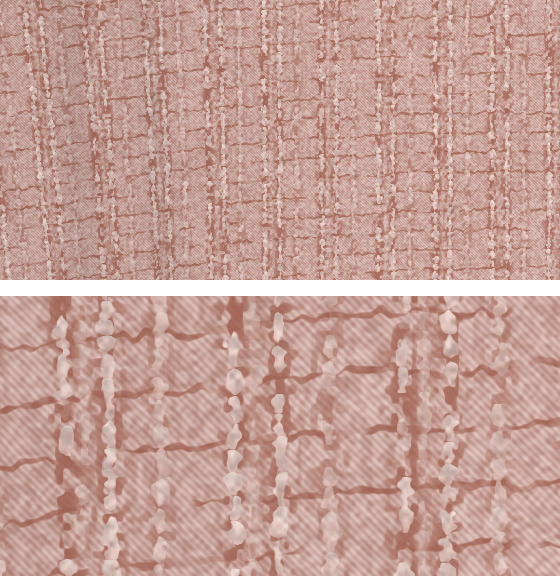
Top, the full canvas; bottom, a detail of the centre.
A WebGL 2 fragment shader for this texture:

```glsl
#version 300 es
precision highp float;
// Pink textured cloth: a fine twill ground crossed by broken rust weft rows,
// with groups of slubby pale warp yarns and rust flecks repeating across.
// Repeats come from fract and floor; noise frays, breaks and bends each one.
uniform vec2 u_resolution;
out vec4 fragColor;

// Lengths are in canvas heights, counts are per canvas height.
const float REPEAT_WIDTH = 0.203;  // one group of warp yarns
const float GROUP_SHIFT  = 0.79;   // phase of the first group
const float ROWS         = 14.4;   // weft rows
const float ROW_HALF     = 0.0036; // half thickness of a weft row
const float ROW_RISE     = 0.15;   // slope of the rows at the left
const float SLUBS        = 31.0;   // pale slubs along a yarn
const float SLUB_HALF    = 0.0105; // half width of the fattest slub
const float FLECK_REACH  = 0.024;  // spread of rust flecks round a yarn
const float TWILL        = 98.0;   // diagonal ribs
const float LEAN         = 0.10;   // slant of the cloth at the left

// Each yarn of a group: offset in repeats, and strength.
const vec2 YARNS[4] = vec2[4](vec2(-0.02, 0.4), vec2(-0.13, 1.0),
                              vec2(0.13, 0.95), vec2(0.43, 0.6));

const vec3 GROUND_LIGHT = vec3(0.865, 0.755, 0.732);
const vec3 GROUND_DARK  = vec3(0.705, 0.535, 0.495);
const vec3 RUST         = vec3(0.620, 0.375, 0.315);
const vec3 PALE         = vec3(0.920, 0.860, 0.835);

float hash(vec2 p) {
  return fract(sin(dot(p, vec2(127.1, 311.7))) * 43758.5453);
}

float noise(vec2 p) {
  vec2 i = floor(p), f = fract(p);
  f = f * f * (3.0 - 2.0 * f);
  return mix(mix(hash(i), hash(i + vec2(1, 0)), f.x),
             mix(hash(i + vec2(0, 1)), hash(i + vec2(1, 1)), f.x), f.y);
}

// Diagonal ribs broken up by thread grain.
vec3 twillGround(vec2 p) {
  float rib = sin(6.2832 * TWILL * (p.x + p.y) + 1.5 * noise(p * 30.0));
  float grain = noise(p * 150.0) - 0.5;
  float mottle = noise(p * vec2(14.0, 9.0)) - 0.5;
  return mix(GROUND_DARK, GROUND_LIGHT,
             clamp(0.5 + 0.22 * rib + 0.75 * grain + 0.15 * mottle, 0.0, 1.0));
}

// Coverage of the wavering, broken weft rows.
float weftRows(vec2 p, float edge) {
  float rise = ROW_RISE * p.x * (1.0 - 0.25 * p.x);
  float wave = 0.012 * (noise(p * vec2(9.0, 5.0)) - 0.5);
  float v = (p.y - rise + wave) * ROWS;
  float row = floor(v);
  float fray = 0.012 * (noise(vec2(p.x * 75.0, row * 7.3)) - 0.5);
  float d = abs((fract(v) - 0.5) / ROWS + fray);
  float thick = ROW_HALF * (0.3 + 1.3 * noise(vec2(p.x * 80.0, row * 3.7)));
  float present = smoothstep(0.25, 0.5, noise(vec2(p.x * 24.0, row * 5.1 + 40.0)));
  present *= 0.55 + 0.6 * noise(p * 110.0);
  return present * (1.0 - smoothstep(thick - edge, thick + edge, d));
}

// x: rust fleck coverage, y: pale slub coverage, z: slub relief.
vec3 warpYarn(vec2 p, vec2 yarn, float seed, float edge) {
  float u = p.x / REPEAT_WIDTH - GROUP_SHIFT - yarn.x + 0.5;
  float id = floor(u) + seed * 17.0;
  float d = (fract(u) - 0.5) * REPEAT_WIDTH;
  d += 0.007 * (noise(vec2(id * 3.1, p.y * 17.0)) - 0.5);

  // Flecks thin out away from the yarn and in quiet stretches.
  float near = exp(-d * d / (FLECK_REACH * FLECK_REACH));
  float busy = 0.6 + 0.7 * noise(vec2(id * 5.7, p.y * 16.0));
  float speck = noise(p * vec2(125.0, 92.0) + id * 9.0);
  float fleck = smoothstep(0.40, 0.62, speck * (0.45 + 0.7 * near * busy));
  fleck *= near * yarn.y;

  // Slubs vary in length, width and presence.
  float t = p.y * SLUBS + 1.6 * noise(vec2(id * 2.3, p.y * 12.0)) + id * 0.37;
  float f = 2.0 * fract(t) - 1.0;
  float size = hash(vec2(floor(t), id));
  float halfWidth = SLUB_HALF * (0.3 + 0.7 * size) * sqrt(max(0.0, 1.0 - f * f));
  float fray = 0.012 * (noise(p * 120.0 + id) - 0.5);
  float body = 1.0 - smoothstep(-edge, edge, abs(d) + fray - halfWidth);
  body *= smoothstep(0.12, 0.3, size) * (0.3 + 0.7 * yarn.y);
  return vec3(fleck, body, 0.5 + 0.5 * f);
}

// Soft folds: dimmer at the left, lighter at the right.
float foldShade(vec2 p) {
  float x = p.x + 0.08 * (p.y - 0.5);
  float folds = 0.05 * exp(-pow((x - 0.27) / 0.07, 2.0))
              + 0.04 * exp(-pow((x - 0.55) / 0.06, 2.0));
  return mix(0.975, 1.025, smoothstep(0.0, 1.7, p.x)) - folds;
}

void main() {
  vec2 p = gl_FragCoord.xy / u_resolution.y;
  float edge = max(0.0015, 0.6 / u_resolution.y);
  vec3 color = twillGround(p);
  color = mix(color, RUST, 0.85 * weftRows(p, edge));

  // Columns slant most at the left.
  vec2 q = p;
  q.x += LEAN * (p.y - 0.5) * (1.0 - smoothstep(0.0, 1.1, p.x));
  for (int i = 0; i < 4; i++) {
    vec3 yarn = warpYarn(q, YARNS[i], float(i + 1), edge);
    color = mix(color, RUST, 0.85 * yarn.x);
    vec3 thread = mix(GROUND_LIGHT, PALE, yarn.z) - 0.24 * (noise(p * 140.0) - 0.35);
    color = mix(color, thread, 0.85 * yarn.y);
  }
  fragColor = vec4(color * foldShade(p), 1.0);
}
```
